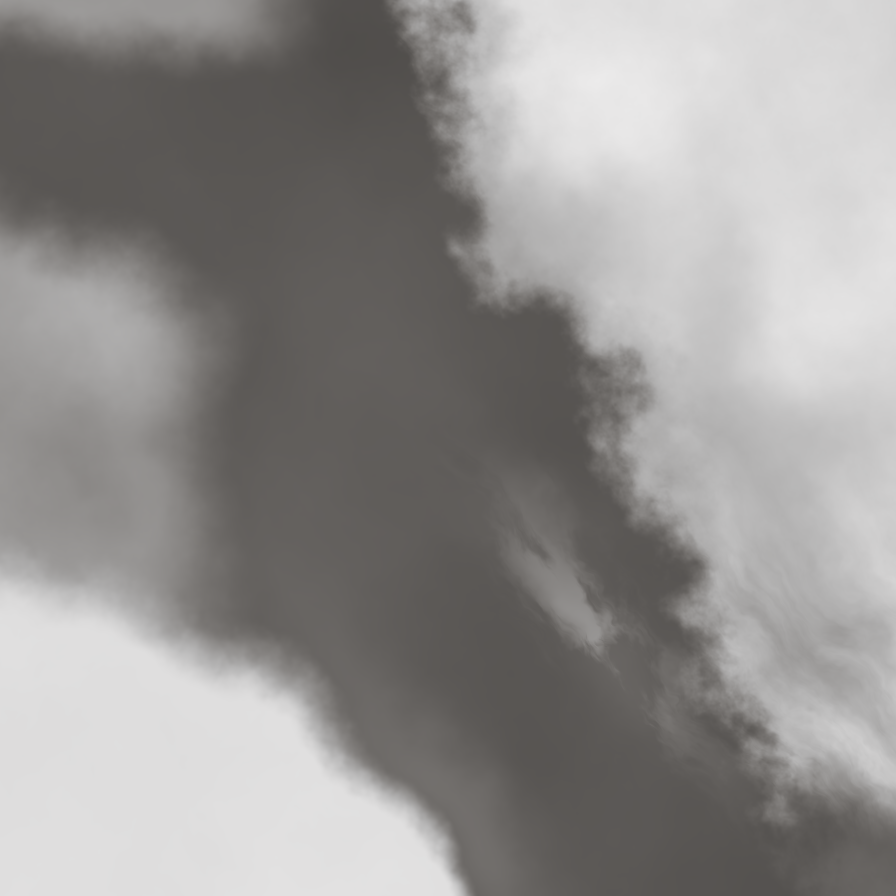
This texture is drawn by a Shadertoy shader. Its source:

```glsl
// Pale storm clouds parted by a dark diagonal band of smoke-grey sky.
#define DARK_TONE 0.335
#define BRIGHT_TONE 0.855
#define GREY_TONE 0.60
#define WARP 0.026
#define EDGE_ROUGH 0.027
#define FLOW_ANGLE -0.92
#define OCTAVES 6
#define GAIN 0.56

vec3 hash3(vec2 p) {
    vec3 h = fract(vec3(p.xyx) * vec3(0.1031, 0.1030, 0.0973));
    h += dot(h, h.yxz + 33.33);
    return fract((h.xxy + h.yzz) * h.zyx);
}

// Cellular noise: one soft, signed puff scattered in each cell.
float puffs(vec2 p) {
    vec2 cell = floor(p);
    float sum = 0.0;
    for (int y = -1; y <= 1; y++)
    for (int x = -1; x <= 1; x++) {
        vec2 c = cell + vec2(x, y);
        vec3 h = hash3(c + 100.0);
        vec2 d = p - c - h.xy;
        float w = max(0.0, 1.0 - dot(d, d));
        sum += w * w * w * (2.0 * h.z - 1.0);
    }
    return sum;
}

float billow(vec2 p) {
    float sum = 0.0, amp = 1.0;
    for (int i = 0; i < OCTAVES; i++) {
        sum += amp * puffs(p);
        p = mat2(1.6, 1.2, -1.2, 1.6) * p + 7.3;
        amp *= GAIN;
    }
    return sum;
}

vec2 turn(vec2 p, float a) {
    float c = cos(a), s = sin(a);
    return vec2(c * p.x + s * p.y, c * p.y - s * p.x);
}

// Soft elliptical glow or shade.
float blob(vec2 p, vec2 centre, vec2 radius, float angle) {
    vec2 d = turn(p - centre, angle) / radius;
    return exp(-dot(d, d));
}

// Left boundary of the right-hand cloud.
float rightEdge(float y) {
    float notch = smoothstep(0.60, 0.74, y) * (1.0 - smoothstep(0.74, 1.0, y));
    return 0.92 - 0.43 * y - 0.075 * notch;
}

// Upper boundary of the lower-left cloud.
float lowerEdge(float x) {
    float bend = max(0.0, x - 0.30);
    return 0.41 - 0.5 * x - 3.6 * bend * bend;
}

float darkSky(vec2 p, float soft) {
    float v = DARK_TONE + 0.012 * soft;
    v += 0.05 * blob(p, vec2(0.36, 0.36), vec2(0.16, 0.14), 0.0);
    v += 0.04 * blob(p, vec2(0.43, 0.62), vec2(0.15, 0.16), 0.0);
    v += 0.10 * blob(p, vec2(0.50, 0.10), vec2(0.20, 0.06), FLOW_ANGLE);
    v += 0.04 * blob(p, vec2(0.62, 0.43), vec2(0.10, 0.05), 0.0);
    v -= 0.03 * blob(p, vec2(0.45, 0.95), vec2(0.12, 0.12), 0.0);
    return v;
}

float rightCloud(vec2 p, float soft, float streak) {
    float v = BRIGHT_TONE + 0.025 * soft;
    v += 0.06 * blob(p, vec2(0.66, 0.86), vec2(0.08, 0.10), 0.0);
    v += 0.05 * blob(p, vec2(0.92, 0.66), vec2(0.14, 0.08), 0.3);
    v -= 0.17 * blob(p, vec2(0.61, 0.75), vec2(0.08, 0.10), 0.4);
    v -= 0.10 * blob(p, vec2(0.79, 0.64), vec2(0.05, 0.12), 0.0);
    v -= 0.10 * blob(p, vec2(0.90, 0.51), vec2(0.15, 0.08), 0.0);
    v -= 0.20 * blob(p, vec2(0.91, 0.33), vec2(0.20, 0.07), FLOW_ANGLE);
    v += 0.065 * streak * (1.0 - smoothstep(0.30, 0.55, p.y));
    return mix(0.40, v, smoothstep(0.03, 0.17, p.y + 0.025 * streak));
}

void mainImage(out vec4 fragColor, in vec2 fragCoord) {
    vec2 p = fragCoord / iResolution.xy;
    vec2 q = p + WARP * vec2(billow(p * 5.0), billow(p * 5.0 + 31.0));
    float soft = billow(q * 3.5 + 11.0);
    float fine = billow(p * 11.0 + 53.0);
    float streak = billow(turn(q, FLOW_ANGLE) * vec2(6.0, 17.0) + 5.0);

    float tone = darkSky(q, soft);

    // Grey haze on the upper-left rim and the billow below it.
    float haze = smoothstep(0.91, 0.99, q.y) * (1.0 - smoothstep(0.22, 0.38, q.x));
    tone = mix(tone, 0.58 + 0.025 * soft, haze);
    float billowMask = 1.0 - smoothstep(0.13, 0.29, q.x + 0.008 * fine);
    billowMask *= smoothstep(-0.01, 0.13, 0.82 - 0.5 * q.x - q.y + 0.01 * fine);
    float grey = GREY_TONE + 0.03 * soft + 0.012 * fine;
    grey += 0.08 * blob(q, vec2(0.12, 0.64), vec2(0.12, 0.10), -0.5);
    grey -= 0.06 * blob(q, vec2(0.07, 0.49), vec2(0.12, 0.06), 0.0);
    tone = mix(tone, grey, billowMask);

    // Bright lower-left bank.
    float bank = lowerEdge(q.x) - q.y + 0.006 * fine;
    tone = mix(tone, 0.875 + 0.012 * soft, smoothstep(-0.035, 0.065, bank));

    // Torn wisps drifting through the dark band.
    float wisp = blob(q, vec2(0.68, 0.30), vec2(0.16, 0.045), FLOW_ANGLE);
    tone += wisp * (0.055 + 0.20 * smoothstep(0.0, 0.9, streak));

    // Large right-hand cloud with a ragged rim.
    float rim = q.x - rightEdge(q.y) + EDGE_ROUGH * fine + 0.012 * streak;
    float cover = 0.72 * smoothstep(-0.03, 0.035, rim) + 0.28 * smoothstep(0.0, 0.11, rim);
    tone = mix(tone, rightCloud(q, soft, streak) + 0.015 * fine, cover);

    // Warm shadows and neutral lights.
    vec3 tint = mix(vec3(1.03, 0.995, 0.965), vec3(1.002, 0.998, 0.998), smoothstep(0.3, 0.75, tone));
    fragColor = vec4(clamp(tone * tint, 0.0, 1.0), 1.0);
}
```
